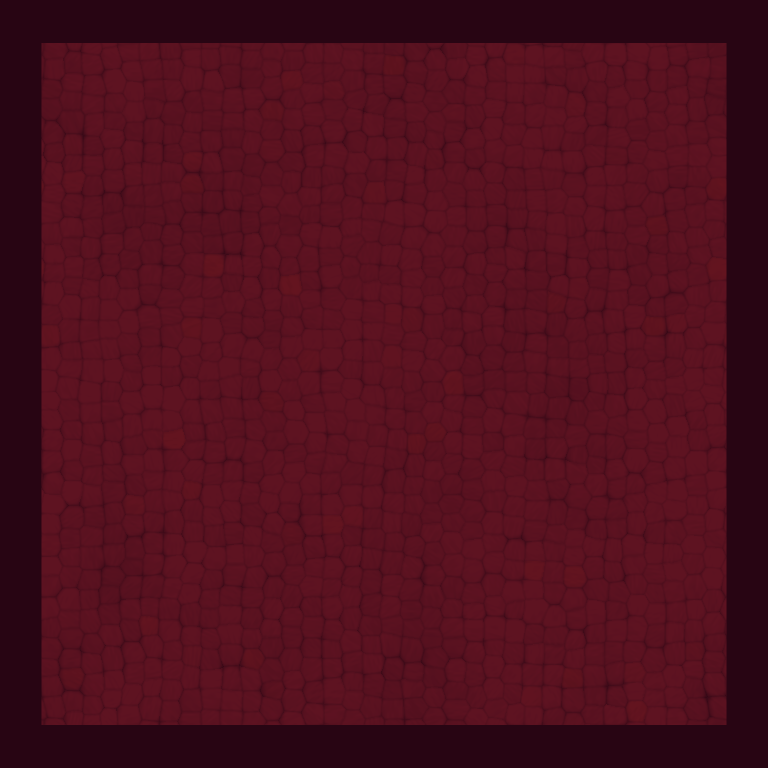
Reproduce this texture procedurally as a Shadertoy shader.

```glsl
const vec3 BORDER = vec3(0.157, 0.018, 0.075);
const vec3 GAP = vec3(0.195, 0.028, 0.082);
const vec3 PILE = vec3(0.355, 0.070, 0.126);
const vec3 RUST = vec3(0.390, 0.078, 0.112);

const vec2 MARGIN = vec2(0.054, 0.056);  // border width
const vec2 LOOPS = vec2(34.0, 33.0);     // columns and rows of loops
const vec2 JITTER = vec2(0.20, 0.38);
const float RADIUS = 0.75;
const float SWAY = 0.35;                 // sideways drift of the columns
const float CREASE = 0.17;
const float GROOVE = 0.26;
const float FIBRE = 0.13;
const float LOOP_VARIATION = 0.13;
const float PATCH_VARIATION = 0.16;

float hash(vec2 p) {
    vec3 q = fract(vec3(p.xyx) * 0.1031);
    q += dot(q, q.yzx + 33.33);
    return fract((q.x + q.y) * q.z);
}

vec2 hash2(vec2 p) {
    return vec2(hash(p + 11.3), hash(p + 47.7));
}

// Value noise that wraps after a whole number of cells
float noise(vec2 p, vec2 period) {
    vec2 i = floor(p);
    vec2 f = fract(p);
    f = f * f * (3.0 - 2.0 * f);
    vec2 a = mod(i, period);
    vec2 b = mod(i + 1.0, period);
    return mix(mix(hash(a), hash(vec2(b.x, a.y)), f.x),
               mix(hash(vec2(a.x, b.y)), hash(b), f.x), f.y);
}

vec3 carpet(vec2 uv) {
    vec2 p = uv * LOOPS;
    p.x += SWAY * (noise(uv * vec2(8.0, 12.0), vec2(8.0, 12.0)) - 0.5);

    // Highest and second highest loop at this point
    float top = -9.0;
    float second = -9.0;
    vec2 local = vec2(0.0);
    vec2 id = vec2(0.0);
    for (int i = -1; i <= 1; i++) {
        float column = floor(p.x) + float(i);
        float shift = hash(vec2(mod(column, LOOPS.x), 91.0));
        float row = floor(p.y - shift);
        for (int j = -1; j <= 1; j++) {
            vec2 cell = vec2(column, row + float(j));
            vec2 key = mod(cell, LOOPS);
            vec2 centre = cell + 0.5 + vec2(0.0, shift) + JITTER * (hash2(key) - 0.5);
            vec2 size = RADIUS * (0.9 + 0.22 * hash2(key + 130.0));
            vec2 q = (p - centre) / size;
            float height = 1.0 - dot(q, q);
            if (height > top) {
                second = top;
                top = height;
                local = q;
                id = key;
            } else {
                second = max(second, height);
            }
        }
    }

    // Rounded loops, creases between them, deeper grooves between columns
    float tone = 0.60 + 0.40 * smoothstep(-0.1, 0.6, top);
    tone -= CREASE * (1.0 - smoothstep(0.0, 0.38, top - second));
    float depth = noise(uv * vec2(34.0, 17.0) + 0.5, vec2(34.0, 17.0));
    float side = abs(local.x - 0.06);
    tone -= GROOVE * smoothstep(0.45, 0.85, side) * smoothstep(0.15, 0.85, depth);
    tone += 0.05 * local.y;

    // Fine yarn strands, turned differently in each loop
    float angle = 6.2832 * hash(id + 71.0);
    vec2 along = mat2(cos(angle), -sin(angle), sin(angle), cos(angle)) * local;
    float strands = noise(along * vec2(7.0, 2.2) + id * 3.0 + 20.0, vec2(256.0));
    tone += FIBRE * (strands - 0.5);

    // Uneven dye and wear
    tone += LOOP_VARIATION * (hash(id + 5.0) - 0.5);
    float wear = noise(uv * vec2(9.0, 4.0), vec2(9.0, 4.0));
    tone += PATCH_VARIATION * (wear - 0.5);

    float rust = 0.6 * smoothstep(0.92, 1.0, hash(id + 23.0)) * smoothstep(0.1, 0.7, top);
    return mix(GAP, mix(PILE, RUST, rust), clamp(tone, 0.0, 1.08));
}

void mainImage(out vec4 fragColor, in vec2 fragCoord) {
    vec2 uv = fragCoord / iResolution.xy;
    vec2 inner = (uv - MARGIN) / (1.0 - 2.0 * MARGIN);

    // Straight cut edge with one soft pixel
    vec2 inset = 0.5 - MARGIN - abs(uv - 0.5);
    vec2 cover = clamp(inset * iResolution.xy + 0.5, 0.0, 1.0);
    vec3 colour = mix(BORDER, carpet(inner), cover.x * cover.y);
    fragColor = vec4(colour, 1.0);
}
```
